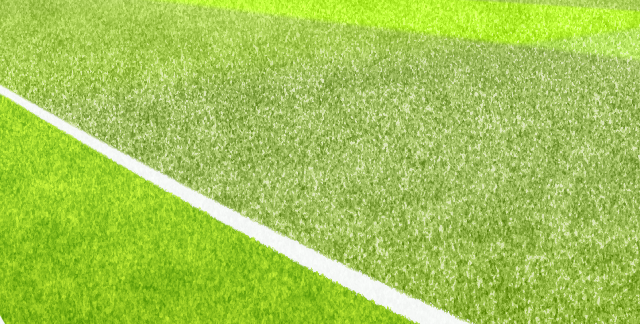
This texture is drawn by a Shadertoy shader. Its source:

```glsl
// A sunlit mown lawn in perspective, crossed by a painted white boundary line.
// Broad mowing bands are blended by soft straight edges; upright blades and glints
// come from smooth cellular noise, coarse nearby and finer with distance.

float hash(vec2 cell) {
    vec3 q = fract(vec3(cell.xyx) * vec3(0.1031, 0.1030, 0.0973));
    q += dot(q, q.yzx + 33.33);
    return fract((q.x + q.y) * q.z);
}

// Cellular noise, centred on zero: random tone of nearby cells, weighted by distance.
float cellTone(vec2 p, float sharpness) {
    vec2 base = floor(p);
    vec2 local = fract(p);
    float total = 0.0;
    float weightSum = 0.0001;
    for (int j = -1; j <= 1; j++) {
        for (int i = -1; i <= 1; i++) {
            vec2 offset = vec2(float(i), float(j));
            vec2 cell = base + offset;
            vec2 seed = vec2(hash(cell), hash(cell + 57.0));
            vec2 d = offset + seed - local;
            float weight = exp(-sharpness * dot(d, d));
            total += weight * hash(cell + 131.0);
            weightSum += weight;
        }
    }
    return total / weightSum - 0.5;
}

// Upright blades; the weights fade coarse cells into fine ones.
float bladeTone(vec2 p, float distance01) {
    float coarse = cellTone(p * vec2(100.0, 60.0), 12.0);
    float medium = cellTone(p * vec2(165.0, 95.0) + 19.0, 12.0);
    float fine = cellTone(p * vec2(240.0, 165.0) + 43.0, 12.0);
    float coarseWeight = mix(0.45, 0.05, distance01);
    float fineWeight = mix(0.45, 0.75, distance01);
    return coarseWeight * coarse + 0.5 * medium + fineWeight * fine;
}

// One above a line of given height at x = 0 and slope, zero below it.
float above(vec2 p, float height, float slope, float softness) {
    return smoothstep(-softness, softness, p.y - height - slope * p.x);
}

// Signed vertical distance to the gently curved centre of the painted line.
float lineOffset(vec2 p) {
    return p.y - (0.725 - 0.589 * p.x + 0.044 * p.x * p.x);
}

// Mowing bands beyond the painted line.
vec3 fieldColour(vec2 p) {
    vec3 nearGrass = vec3(0.58, 0.72, 0.25);
    vec3 dullGrass = vec3(0.635, 0.745, 0.38);
    vec3 farGrass = vec3(0.67, 0.81, 0.33);
    vec3 brightBand = vec3(0.72, 0.95, 0.19);
    vec3 palePatch = vec3(0.73, 0.90, 0.38);

    vec3 colour = mix(nearGrass, dullGrass, smoothstep(0.0, 0.5, p.y));
    colour = mix(colour, farGrass, above(p, 0.678, 0.13, 0.07));
    colour = mix(colour, farGrass * 0.97, above(p, 0.945, 0.11, 0.012));

    float band = above(p, 1.061, -0.125, 0.012);
    float patchMask = 1.0 - above(p, 0.644, 0.137, 0.012);
    vec3 bandColour = mix(brightBand, palePatch, patchMask);
    bandColour = mix(bandColour, farGrass, above(p, 1.094, -0.065, 0.006));
    return mix(colour, bandColour, band);
}

// Saturated grass on the near side of the line.
vec3 nearSideColour(vec2 p) {
    vec3 shaded = vec3(0.52, 0.73, 0.10);
    vec3 sunny = vec3(0.62, 0.83, 0.17);
    return mix(shaded, sunny, smoothstep(0.0, 0.6, p.y + 0.15 * p.x));
}

void mainImage(out vec4 fragColor, in vec2 fragCoord) {
    vec2 p = fragCoord / iResolution.y;
    float distance01 = smoothstep(0.1, 0.95, p.y);
    float blades = bladeTone(p, distance01);
    float clumps = cellTone(p * vec2(13.0, 19.0) + 7.0, 4.0);

    // Painted line widens towards the viewer and has a slightly ragged edge.
    float offset = lineOffset(p);
    float raggedness = (0.006 + 0.008 * p.x) * blades;
    float halfWidth = 0.0135 + 0.0185 * p.x;
    float feather = 0.003 + 0.6 / iResolution.y;
    float paint = 1.0 - smoothstep(-feather, feather, abs(offset) - halfWidth + raggedness);
    float corner = 1.0 - above(p, 0.027, -1.7, feather);
    float farSide = smoothstep(-0.006, 0.006, offset);

    // Blade shading is strongest in the middle field and fades at the far end.
    float contrast = mix(0.43, 0.22, smoothstep(0.6, 1.0, p.y));
    contrast *= mix(0.75, 1.0, farSide);
    vec3 tint = mix(vec3(1.0, 0.8, 0.4), vec3(1.0, 0.87, 1.05), farSide);
    vec3 grass = mix(nearSideColour(p), fieldColour(p), farSide);
    grass += (blades * contrast + 0.10 * clumps) * tint;

    // Pale glints where light catches the blades beyond the line.
    float glintZone = farSide * (1.0 - smoothstep(0.70, 0.95, p.y - 0.06 * p.x));
    float glint = smoothstep(0.18, 0.46, blades + 0.15 * clumps);
    grass = mix(grass, vec3(0.88, 0.89, 0.82), 0.6 * glint * glintZone);

    vec3 paintColour = vec3(0.965, 0.975, 0.965) + 0.04 * blades;
    vec3 colour = mix(grass, paintColour, max(paint, corner));
    fragColor = vec4(clamp(colour, 0.0, 1.0), 1.0);
}
```
